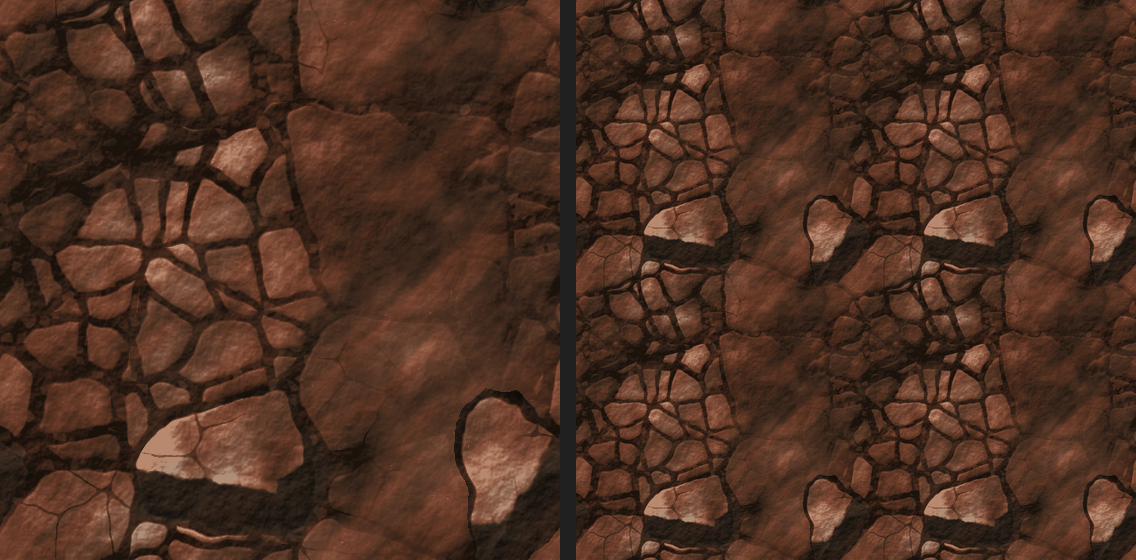
Left, the tile; right, the same tile 2 across and 2 down.
This texture is drawn by a Shadertoy shader. Its source:

```glsl
// Cracked rust-brown rock slabs, boulders and dark gravel, seamlessly tiling.

const float SLABS = 4.0;            // large stones per side
const float SHARDS = 9.0;           // fragments per side inside broken slabs
const float PEBBLES = 44.0;         // gravel cells per side
const float BROKEN_SHARE = 0.42;
const float BOULDER_SHARE = 0.42;   // of the unbroken slabs
const float WARP = 0.10;            // raggedness of the outlines
const float RELIEF = 3.2;           // strength of the surface bumps
const vec2 LIGHT = vec2(-0.5, 0.866);
const vec2 SHEEN_LOW = vec2(0.30, 0.18);
const vec2 SHEEN_HIGH = vec2(0.32, 0.93);
const float TAU = 6.28319;

const vec3 PALETTE[6] = vec3[6](
    vec3(0.10, 0.07, 0.045), vec3(0.21, 0.14, 0.10), vec3(0.30, 0.19, 0.13),
    vec3(0.40, 0.25, 0.18), vec3(0.52, 0.35, 0.27), vec3(0.68, 0.56, 0.47));
const vec3 GREY_FACE = vec3(0.17, 0.145, 0.115);

struct Stone { float edge; float facet; vec2 facing; vec2 offset; vec2 id; };

vec2 hash2(vec2 cell, float seed) {
    vec3 q = fract((cell.xyx + seed * 7.31) * vec3(0.1031, 0.1030, 0.0973));
    q += dot(q, q.yzx + 33.33);
    return fract((q.xx + q.yz) * q.zy);
}

// Value noise that wraps after "count" cells
float noise(vec2 p, vec2 count, float seed) {
    p *= count;
    vec2 i = floor(p), f = fract(p), e = vec2(1, 0);
    f = f * f * (3.0 - 2.0 * f);
    float a = hash2(mod(i, count), seed).x, b = hash2(mod(i + e, count), seed).x;
    float c = hash2(mod(i + e.yx, count), seed).x, d = hash2(mod(i + 1.0, count), seed).x;
    return mix(mix(a, b, f.x), mix(c, d, f.x), f.y);
}

float fbm(vec2 p, vec2 count, float seed) {
    float sum = 0.0, gain = 0.5;
    for (int k = 0; k < 5; k++) {
        sum += gain * noise(p, count, seed + float(k));
        count *= 2.0;
        gain *= 0.53;
    }
    return sum;
}

float smoothMin(float a, float b, float k) {
    float h = max(k - abs(a - b), 0.0) / k;
    return min(a, b) - h * h * k * 0.25;
}

// Wrapping cellular stones: border distance and a bevel that widens away from the light
Stone stones(vec2 p, float count, float seed) {
    p *= count;
    vec2 base = floor(p), f = fract(p), nearCell = vec2(0), nearest = vec2(8);
    for (int y = -1; y <= 1; y++)
    for (int x = -1; x <= 1; x++) {
        vec2 g = vec2(x, y);
        vec2 r = g + 0.05 + 0.9 * hash2(mod(base + g, count), seed) - f;
        if (dot(r, r) < dot(nearest, nearest)) { nearest = r; nearCell = g; }
    }
    Stone s = Stone(8.0, 8.0, vec2(0), nearest, mod(base + nearCell, count));
    float closest = 8.0;
    for (int y = -2; y <= 2; y++)
    for (int x = -2; x <= 2; x++) {
        vec2 g = nearCell + vec2(x, y);
        vec2 r = g + 0.05 + 0.9 * hash2(mod(base + g, count), seed) - f;
        if (x == 0 && y == 0) continue;
        vec2 dir = normalize(r - nearest);
        float d = dot(0.5 * (nearest + r), dir);
        if (d < closest) { closest = d; s.facing = dir; }
        s.edge = smoothMin(s.edge, d, 0.1);
        s.facet = min(s.facet, d / mix(0.03, 0.36, smoothstep(0.0, 1.0, -dot(dir, LIGHT))));
    }
    return s;
}

float sheen(vec2 p, vec2 centre) {
    vec2 d = fract(p - centre + 0.5) - 0.5;
    return exp(-45.0 * dot(d, d));
}

vec3 ramp(float tone) {
    float t = clamp(tone, 0.0, 1.0) * 5.0;
    int i = min(int(t), 4);
    return mix(PALETTE[i], PALETTE[i + 1], t - float(i));
}

void mainImage(out vec4 fragColor, in vec2 fragCoord) {
    vec2 p = fragCoord / iResolution.xy;
    vec2 diagonal = vec2(p.x + p.y, p.y - p.x);

    // Surface noise
    float mottle = fbm(p, vec2(5), 11.0);
    float grain = fbm(p, vec2(14), 21.0);
    float bump = grain - fbm(p + LIGHT * 0.003, vec2(14), 21.0);
    float streak = fbm(diagonal, vec2(3, 13), 31.0);
    vec2 warped = p + WARP * (vec2(fbm(p, vec2(4), 41.0), fbm(p, vec2(4), 51.0)) - 0.5);

    // Stone layout
    Stone slab = stones(warped, SLABS, 3.0);
    Stone shard = stones(warped, SHARDS, 5.0);
    vec2 trait = hash2(slab.id, 9.0);
    float broken = step(trait.x, BROKEN_SHARE);
    float boulder = (1.0 - broken) * step(trait.y, BOULDER_SHARE);
    float edge = slab.edge / SLABS, shardEdge = shard.edge / SHARDS;
    vec2 facing = slab.facing;
    if (broken > 0.5 && shardEdge < edge) { edge = shardEdge; facing = shard.facing; }
    edge -= mix(0.001, 0.013, noise(p, vec2(7), 61.0));
    float dust = smoothstep(0.1, 0.9, cos(TAU * (p.x - 0.78)) + 3.0 * (mottle - 0.5)) * (1.0 - boulder);

    // Slab tops with lit rims and hairline cracks
    float top = 0.50 + 0.7 * (mottle - 0.5) + 0.45 * (grain - 0.5) + 0.4 * (streak - 0.5);
    top += 0.16 * (hash2(slab.id, 13.0).x - 0.5) + broken * 0.18 * (hash2(shard.id, 15.0).x - 0.5);
    top -= 0.10 * dot(slab.offset, LIGHT);
    float rim = 1.0 - smoothstep(0.0, 0.014, edge);
    top += rim * (0.20 * dot(facing, LIGHT) - 0.06);
    float crack = (1.0 - smoothstep(0.0006, 0.003, shardEdge)) * smoothstep(0.42, 0.6, noise(p, vec2(6), 71.0));
    top -= 0.34 * crack * (1.0 - broken);
    top += (0.40 + 0.6 * (grain - 0.5)) * (sheen(p, SHEEN_LOW) + sheen(p, SHEEN_HIGH));

    // Boulders: bright upper plane, dark side planes
    float side = boulder * (1.0 - smoothstep(0.94, 1.04, slab.facet + 0.5 * (grain - 0.5)));
    float ridge = boulder * smoothstep(0.95, 1.05, slab.facet) * (1.0 - smoothstep(1.05, 1.3, slab.facet));
    float shade = 0.15 + 0.5 * (streak - 0.5) + 0.30 * max(dot(slab.facing, LIGHT), 0.0);
    top = mix(top + 0.12 * ridge + 0.03 * boulder, shade, side);

    // Dark soil with gravel in the gaps
    Stone pebble = stones(p, PEBBLES, 7.0);
    vec2 kind = hash2(pebble.id, 17.0);
    float gravel = smoothstep(0.08, 0.2, pebble.edge) * step(0.68, kind.x);
    float soil = 0.10 + 0.4 * (grain - 0.5) + gravel * (0.06 + 0.2 * kind.y);

    // Layers: soil, stone, drifted dust
    float tone = mix(soil, top, smoothstep(0.0, 0.005, edge));
    tone -= 0.12 * (1.0 - smoothstep(0.0, 0.03, edge)) * (1.0 - rim);
    float earth = 0.33 + 1.1 * (mottle - 0.5) + 0.6 * (streak - 0.5) + 0.3 * (grain - 0.5);
    tone = mix(tone, earth, 0.8 * dust);
    tone += RELIEF * bump * mix(1.0, 0.6, dust);
    float speck = smoothstep(0.93, 1.0, noise(p, vec2(190), 81.0)) * smoothstep(0.45, 0.7, mottle);
    tone += 0.25 * speck;

    vec3 color = ramp(tone);
    color = mix(color, GREY_FACE * (0.5 + 2.2 * tone), 0.55 * side);
    color *= mix(vec3(1), vec3(1.06, 0.96, 0.92), smoothstep(0.4, 0.65, streak));
    fragColor = vec4(color, 1.0);
}
```
